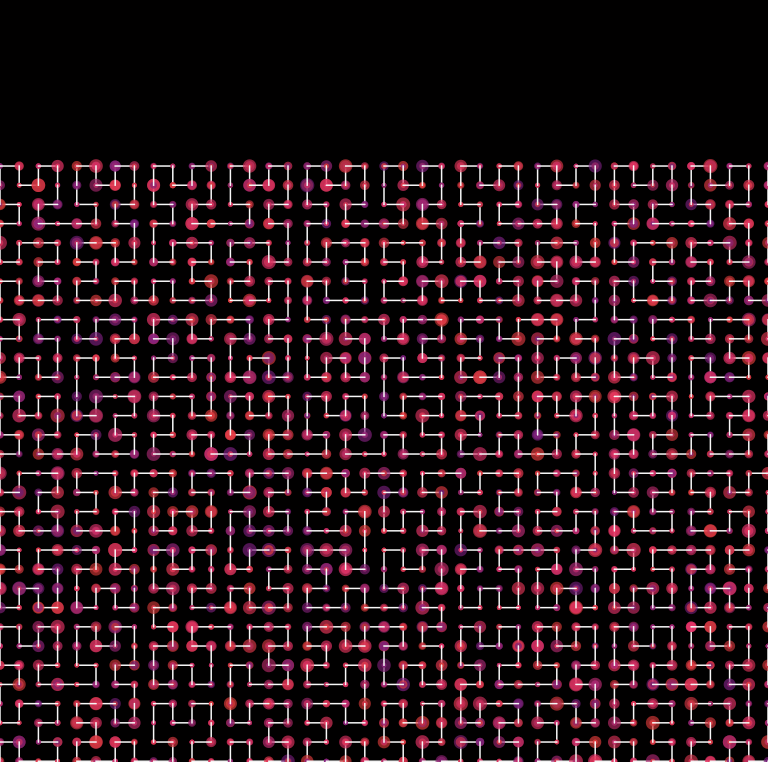
Reproduce this pattern procedurally as a WebGL 2 fragment shader.

```glsl
#version 300 es
precision highp float;
precision highp int;
// Hilbert curve in thin white lines, strung with layered translucent crimson dots.

#define COLUMNS 40.0       // lattice steps across the canvas
#define ROWS 32            // rows of dots, counted from the bottom
#define ROW_SHIFT 0.04     // height of the lowest row, in steps
#define CURVE_SIZE 64      // side of the whole curve, a power of two
#define LINE_WIDTH 0.078   // in steps
#define DOT_MIN 0.12       // smallest dot radius, in steps
#define DOT_RANGE 0.25     // extra radius of the largest dot
#define DOT_LAYERS 3
#define DOT_ALPHA 0.66

uniform vec2 u_resolution;
out vec4 fragColor;

const vec3 BACKGROUND = vec3(0.004, 0.0, 0.0);
const vec3 LINE_COLOR = vec3(0.97);
const vec3 PURPLE = vec3(0.50, 0.13, 0.52);
const vec3 PINK = vec3(0.94, 0.21, 0.42);
const vec3 RED = vec3(0.92, 0.25, 0.24);

vec3 hash33(vec3 p) {
  p = fract(p * vec3(0.1031, 0.1030, 0.0973));
  p += dot(p, p.yxz + 33.33);
  return fract((p.xxy + p.yxx) * p.zyx);
}

// Position of a lattice point along the curve
int hilbertIndex(ivec2 c) {
  c &= CURVE_SIZE - 1;
  int index = 0;
  for (int s = CURVE_SIZE / 2; s > 0; s /= 2) {
    int rx = (c.x & s) > 0 ? 1 : 0;
    int ry = (c.y & s) > 0 ? 1 : 0;
    index += s * s * ((3 * rx) ^ ry);
    if (ry == 0) {
      if (rx == 1) c = CURVE_SIZE - 1 - c;
      c = c.yx;
    }
  }
  return index;
}

// Coverage of a shape from its signed distance
float cover(float d, float pixel) {
  return clamp(0.5 - d / pixel, 0.0, 1.0);
}

// Half of a link, from the lattice point towards its neighbour
float halfLink(vec2 v, vec2 dir, float pixel) {
  float along = clamp(dot(v, dir), 0.0, 0.6);
  return cover(length(v - dir * along) - 0.5 * LINE_WIDTH, pixel);
}

vec3 dotColor(float h) {
  vec3 warm = mix(PINK, RED, smoothstep(0.5, 1.0, h));
  return mix(PURPLE, warm, smoothstep(0.05, 0.45, h));
}

void main() {
  float pixel = COLUMNS / u_resolution.x;
  vec2 p = gl_FragCoord.xy * pixel - vec2(0.0, ROW_SHIFT);
  vec2 node = floor(p + 0.5);
  vec2 v = p - node;
  vec3 color = BACKGROUND;

  if (node.y < float(ROWS)) {
    // The visible rows are the upper half of the curve
    ivec2 cell = ivec2(node) + ivec2(0, CURVE_SIZE - ROWS);
    int index = hilbertIndex(cell);
    float incoming = 0.0;
    float outgoing = 0.0;
    ivec2 dir = ivec2(1, 0);
    for (int i = 0; i < 4; i++) {
      int step = hilbertIndex(cell + dir) - index;
      float link = halfLink(v, vec2(dir), pixel);
      if (step == -1) incoming = max(incoming, link);
      if (step == 1) outgoing = max(outgoing, link);
      dir = ivec2(-dir.y, dir.x);
    }

    // Incoming line, then the dot, then the outgoing line
    color = mix(color, LINE_COLOR, incoming);
    for (int i = 0; i < DOT_LAYERS; i++) {
      vec3 h = hash33(vec3(node + 7.0, float(i) * 17.0 + 3.0));
      float radius = DOT_MIN + DOT_RANGE * h.x * h.x * h.x;
      vec3 tint = dotColor(h.y) * mix(0.85, 1.0, h.z);
      color = mix(color, tint, DOT_ALPHA * cover(length(v) - radius, pixel));
    }
    color = mix(color, LINE_COLOR, outgoing);
  }
  fragColor = vec4(color, 1.0);
}
```
